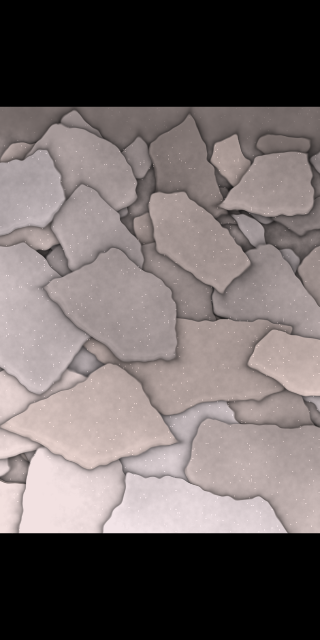
This texture is drawn by a Shadertoy shader. Its source:

```glsl
// Heap of pale, dusty mineral flakes with thin shadowed edges, between two black bands.
#define FLAKES 78
#define SMALL_FLAKES 52
#define BAND 0.1667        // height share of each black band
#define THICKNESS 0.017    // visible side wall of a flake
#define SHADOW_WIDTH 0.010
#define SHADOW_DEPTH 0.50
#define GRAIN 0.07
#define SPARKLE_CELLS 170.0
#define WARM_TINT vec3(1.0, 0.905, 0.880)
#define COOL_TINT vec3(1.0, 0.945, 0.960)

const float TAU = 6.2831853;

float hash(vec2 p) {
    vec3 q = fract(p.xyx * 0.1031);
    q += dot(q, q.yzx + 33.33);
    return fract((q.x + q.y) * q.z);
}

float noise(vec2 p) {
    vec2 i = floor(p), f = fract(p);
    f = f * f * (3.0 - 2.0 * f);
    return mix(mix(hash(i), hash(i + vec2(1, 0)), f.x),
               mix(hash(i + vec2(0, 1)), hash(i + vec2(1, 1)), f.x), f.y);
}

float fbm(vec2 p) {
    float sum = 0.0, amp = 0.5;
    for (int i = 0; i < 4; i++) {
        sum += amp * noise(p);
        p = mat2(1.6, 1.2, -1.2, 1.6) * p + 7.3;
        amp *= 0.5;
    }
    return sum;
}

float smoothMax(float a, float b, float k) {
    float h = max(k - abs(a - b), 0.0) / k;
    return max(a, b) + 0.25 * h * h * k;
}

// Rounded irregular polygon, stretched along its own axis
float flakeDist(vec2 q, float id, float radius, float turn) {
    float c = cos(turn), s = sin(turn), d = -1.0;
    q = vec2(c * q.x + s * q.y, c * q.y - s * q.x) * vec2(0.78, 1.2);
    for (int k = 0; k < 5; k++) {
        float fk = float(k);
        float a = (fk + 0.65 * hash(vec2(id, fk + 11.0))) * TAU / 5.0;
        float reach = radius * (0.62 + 0.45 * hash(vec2(id, fk + 23.0)));
        d = smoothMax(d, dot(q, vec2(cos(a), sin(a))) - reach, 0.012);
    }
    return d;
}

// Light falls off towards the far, upper right side
float lightLevel(vec2 p, float height) {
    return mix(0.84, 0.56, smoothstep(-0.1, 1.05, height)) + 0.10 * (0.5 - p.x);
}

void mainImage(out vec4 fragColor, in vec2 fragCoord) {
    vec2 uv = fragCoord / iResolution.xy;
    vec2 p = uv * vec2(1.0, 2.0);
    float px = 1.0 / iResolution.x;
    float height = (uv.y - BAND) / (1.0 - 2.0 * BAND);
    float light = lightLevel(p, height);

    // Ragged outlines
    vec2 warped = p + 0.030 * (vec2(noise(p * 11.0), noise(p * 11.0 + 40.0)) - 0.5)
                    + 0.011 * (vec2(noise(p * 42.0), noise(p * 42.0 + 80.0)) - 0.5);

    // Crumbs below, smooth dark vessel wall at the top
    float crumbs = fbm(p * 26.0) - 0.47;
    float wall = smoothstep(0.90, 0.96, height + 0.03 * p.x);
    float tone = mix(light - 0.03 + 0.35 * crumbs, 0.46 + 0.08 * crumbs, wall);
    float coolness = mix(0.4, 0.2, wall);

    // Flakes: small ones first, large ones on top
    for (int i = 0; i < FLAKES; i++) {
        float id = float(i) + 3.0;
        bool small = i < SMALL_FLAKES;
        vec2 spot = fract(id * vec2(0.75488, 0.56984));
        float radius = mix(0.235, 0.135, spot.y) * (0.75 + 0.5 * hash(vec2(id, 1.0)));
        radius *= small ? 0.48 : 1.0;
        vec2 center = vec2(mix(-0.06, 1.06, spot.x), 2.0 * mix(BAND - 0.01, 0.955 - BAND, spot.y));
        vec2 q = warped - center;
        if (length(q) > 2.3 * radius + 0.06) continue;

        float turn = -0.55 + 1.5 * (hash(vec2(id, 2.0)) - 0.4);
        float thick = THICKNESS * (small ? 0.6 : 0.7 + 0.6 * hash(vec2(id, 3.0)));
        float face = flakeDist(q, id, radius, turn);
        float body = flakeDist(q + vec2(0.25, 1.0) * thick, id, radius, turn);
        body = min(body, face + thick);

        // Shadow cast on what lies below
        tone *= 1.0 - SHADOW_DEPTH * exp(-max(body, 0.0) / SHADOW_WIDTH);

        // Tilted face with a pale rim, then the side wall
        float slope = hash(vec2(id, 4.0)) * TAU;
        float shade = light + 0.19 * (hash(vec2(id, 5.0)) - 0.5)
                    + 0.28 * dot(q, vec2(cos(slope), sin(slope)));
        float faceTone = shade + 0.045 * smoothstep(-0.022, 0.0, face);
        float sideTone = shade + 0.02 - 0.13 * smoothstep(-0.6 * thick, 0.0, body);
        float flakeTone = mix(sideTone, faceTone, smoothstep(0.004, -0.004, face));
        float cover = smoothstep(px, -px, body);
        tone = mix(tone, flakeTone, cover);
        coolness = mix(coolness, hash(vec2(id, 6.0)), cover);
    }

    // Dusty mottling, fine grain and scattered glints
    float dust = 1.0 - 0.7 * wall;
    tone += dust * (0.12 * (fbm(p * 9.0 + 5.0) - 0.47) + GRAIN * (fbm(p * 75.0) - 0.47));
    vec2 cell = floor(p * SPARKLE_CELLS);
    float rare = step(0.988 - 0.02 * noise(p * 6.0), hash(cell + 9.0));
    float glint = rare * smoothstep(0.5, 0.1, length(fract(p * SPARKLE_CELLS) - 0.5));
    tone += dust * 0.16 * glint;

    vec3 color = clamp(tone, 0.12, 0.95) * mix(WARM_TINT, COOL_TINT, coolness);
    float edge = abs(uv.y - 0.5) - (0.5 - BAND);
    color *= smoothstep(0.5, -0.5, edge * iResolution.y);
    fragColor = vec4(color, 1.0);
}
```
